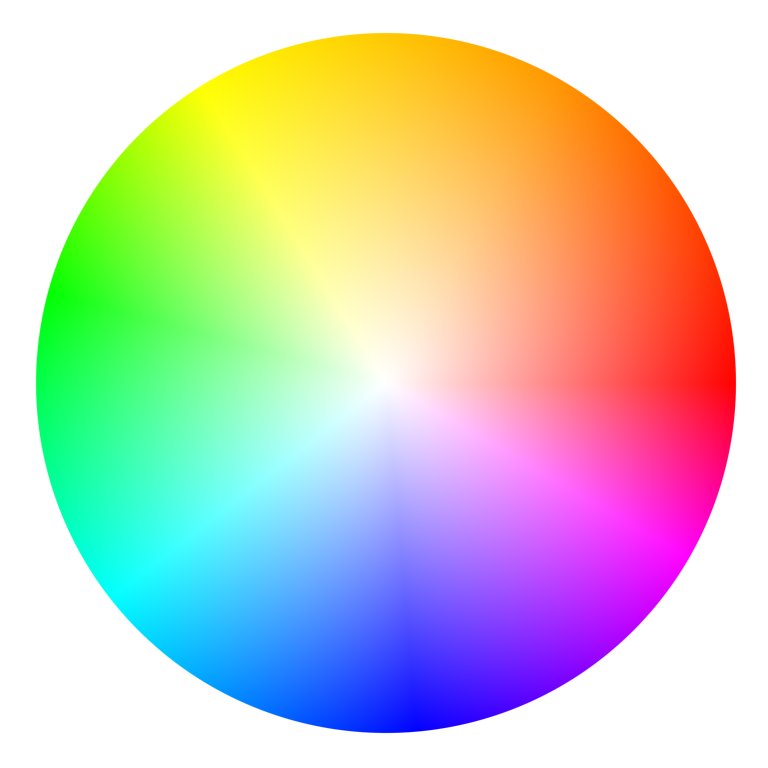
Reproduce this background procedurally as a three.js fragment shader.

```glsl
// Draws an artist's colour wheel: hue by angle, saturation by radius, on white.
varying vec2 vUv;

const vec2 CENTER = vec2(0.5026, 0.5013);
const float RADIUS = 0.4557;
const float EDGE_SOFTNESS = 0.001;
const vec3 BACKGROUND = vec3(1.0);

// Stops of the wheel: x is the angle, y the hue shown there, both in degrees.
const vec2 RED = vec2(0.0, 0.0);
const vec2 ORANGE = vec2(60.0, 35.0);
const vec2 YELLOW = vec2(122.0, 60.0);
const vec2 GREEN = vec2(165.0, 120.0);
const vec2 CYAN = vec2(218.0, 180.0);
const vec2 BLUE = vec2(275.0, 240.0);
const vec2 MAGENTA = vec2(330.0, 300.0);
const vec2 FULL_TURN = vec2(360.0, 360.0);

// Hue gained between two stops at the given angle.
float hueSpan(float angle, vec2 start, vec2 end) {
  return (end.y - start.y) * clamp((angle - start.x) / (end.x - start.x), 0.0, 1.0);
}

// Piecewise linear map that widens the warm part of the wheel.
float wheelHue(float angle) {
  return hueSpan(angle, RED, ORANGE)
       + hueSpan(angle, ORANGE, YELLOW)
       + hueSpan(angle, YELLOW, GREEN)
       + hueSpan(angle, GREEN, CYAN)
       + hueSpan(angle, CYAN, BLUE)
       + hueSpan(angle, BLUE, MAGENTA)
       + hueSpan(angle, MAGENTA, FULL_TURN);
}

// Fully saturated colour of a hue in degrees.
vec3 pureHue(float hue) {
  vec3 phase = mod(hue / 60.0 + vec3(0.0, 4.0, 2.0), 6.0);
  return clamp(abs(phase - 3.0) - 1.0, 0.0, 1.0);
}

void main() {
  vec2 offset = vUv - CENTER;
  float dist = length(offset);
  float angle = mod(degrees(atan(offset.y, offset.x)), 360.0);

  // White at the hub, pure hue at the rim.
  float saturation = clamp(dist / RADIUS, 0.0, 1.0);
  vec3 wheel = mix(vec3(1.0), pureHue(wheelHue(angle)), saturation);

  // Smooth disc edge.
  float disc = 1.0 - smoothstep(RADIUS - EDGE_SOFTNESS, RADIUS + EDGE_SOFTNESS, dist);
  gl_FragColor = vec4(mix(BACKGROUND, wheel, disc), 1.0);
}
```
